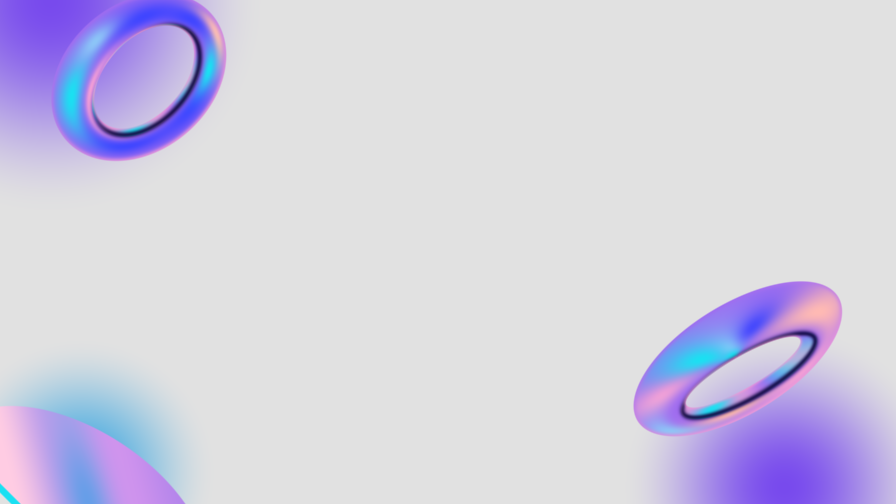
This background is drawn by a Shadertoy shader. Its source:

```glsl
// Two iridescent glass rings and a tilted disc over soft glows on pale grey.

struct Ellipse { vec2 centre; vec2 radii; float tilt; };   // tilt in degrees

// Shapes, in units of the canvas height
const Ellipse RING_A = Ellipse(vec2(0.2755, 0.847), vec2(0.191, 0.146), 40.5);
const Ellipse LIP_A  = Ellipse(vec2(0.291, 0.841), vec2(0.131, 0.084), 47.0);
const Ellipse HOLE_A = Ellipse(vec2(0.286, 0.847), vec2(0.121, 0.075), 47.0);
const Ellipse RING_B = Ellipse(vec2(1.464, 0.288), vec2(0.234, 0.108), 31.8);
const Ellipse LIP_B  = Ellipse(vec2(1.486, 0.255), vec2(0.153, 0.046), 30.0);
const Ellipse HOLE_B = Ellipse(vec2(1.4745, 0.2616), vec2(0.130, 0.031), 30.0);
const Ellipse DISC   = Ellipse(vec2(0.150, -0.0185), vec2(0.295, 0.166), -33.2);

// Glows: centre, radius
const vec3 GLOW_TOP   = vec3(0.10, 1.00, 0.43);
const vec3 GLOW_RIGHT = vec3(1.556, 0.032, 0.325);
const vec3 GLOW_LEFT  = vec3(0.162, 0.062, 0.27);

const vec3 PAPER  = vec3(0.882);
const vec3 PURPLE = vec3(0.47, 0.29, 0.93);
const vec3 AZURE  = vec3(0.25, 0.66, 0.88);
const vec3 CYAN   = vec3(0.10, 0.88, 0.95);
const vec3 BLUE   = vec3(0.25, 0.27, 1.00);
const vec3 VIOLET = vec3(0.62, 0.42, 0.94);
const vec3 PINK   = vec3(0.95, 0.62, 0.84);
const vec3 PEACH  = vec3(1.00, 0.73, 0.70);
const vec3 NAVY   = vec3(0.07, 0.04, 0.27);
const vec3 SKY    = vec3(0.55, 0.77, 0.97);
const vec3 FILM[6] = vec3[6](CYAN, BLUE, VIOLET, PINK, PEACH, SKY);

// Reflections: angle, depth across the tube, and the spread of each
const int STREAKS = 9;
const vec4 STREAKS_A[STREAKS] = vec4[STREAKS](
    vec4(53, 0.50, 40, 0.38), vec4(10, 0.55, 25, 0.40), vec4(-135, 0.48, 48, 0.33),
    vec4(-75, 0.45, 30, 0.40), vec4(149, 0.36, 38, 0.26), vec4(98, 0.32, 20, 0.20),
    vec4(-16, 0.16, 26, 0.18), vec4(-42, 0.50, 20, 0.28), vec4(150, 0.88, 55, 0.13));
const int TINTS_A[STREAKS] = int[STREAKS](1, 1, 1, 1, 0, 5, 4, 0, 3);
const vec4 STREAKS_B[STREAKS] = vec4[STREAKS](
    vec4(91, 0.60, 32, 0.40), vec4(128, 0.45, 26, 0.42), vec4(52, 0.42, 24, 0.26),
    vec4(-4, 0.30, 32, 0.50), vec4(168, 0.30, 18, 0.40), vec4(-149, 0.15, 26, 0.30),
    vec4(-64, 0.25, 32, 0.45), vec4(100, 0.90, 36, 0.18), vec4(-110, 0.60, 24, 0.40));
const int TINTS_B[STREAKS] = int[STREAKS](5, 0, 1, 4, 3, 5, 3, 0, 4);

// Position in the ellipse's own frame, where its edge has length 1
vec2 toUnit(vec2 p, Ellipse e) {
    float a = radians(e.tilt);
    vec2 d = p - e.centre;
    return vec2(d.x * cos(a) + d.y * sin(a), d.y * cos(a) - d.x * sin(a)) / e.radii;
}

float ellipseDistance(vec2 p, Ellipse e) {
    vec2 q = toUnit(p, e);
    float k = length(q);
    return k * (k - 1.0) / max(length(q / e.radii), 1e-4);
}

float cover(float dist) {
    float pixel = 1.0 / iResolution.y;
    return 1.0 - smoothstep(-pixel, pixel, dist);
}

float glow(vec2 p, vec3 g) {
    return 1.0 - smoothstep(0.0, 1.0, length(p - g.xy) / g.z);
}

float bump(float x, float width) { return exp(-x * x / (width * width)); }

vec3 drawRing(vec3 back, vec2 p, Ellipse rim, Ellipse lip, Ellipse hole,
              vec4 streaks[STREAKS], int tints[STREAKS]) {
    vec2 q = toUnit(p, rim);
    float angle = degrees(atan(q.y, q.x + 1e-5));
    float outside = max(1.0 - length(q), 0.0);
    float inside = max(length(toUnit(p, lip)) - 1.0, 0.0);
    float depth = outside / (outside + inside + 1e-4);

    // Tube
    vec3 col = VIOLET;
    for (int i = 0; i < STREAKS; i++) {
        vec4 s = streaks[i];
        float turn = mod(angle - s.x + 180.0, 360.0) - 180.0;
        col = mix(col, FILM[tints[i]], bump(turn, s.z) * bump(depth - s.y, s.w));
    }
    float rimDist = ellipseDistance(p, rim), lipDist = ellipseDistance(p, lip);
    col = mix(col, mix(VIOLET, PINK, 0.5 - 0.5 * q.y), 0.8 * bump(rimDist, 0.006));

    // Inner wall with a dark crease
    float wave = radians(angle) * 5.0;
    vec3 wall = mix(mix(VIOLET, CYAN, 0.5 + 0.5 * sin(wave)), PINK, 0.35 + 0.35 * cos(wave * 1.4));
    col = mix(col, wall, cover(lipDist));
    col = mix(col, NAVY, 0.9 * bump(lipDist + 0.003, 0.006) * smoothstep(0.6, -0.2, q.y - q.x * 0.4));

    // Opening
    float holeDist = ellipseDistance(p, hole);
    col = mix(col, PINK, 0.6 * bump(holeDist, 0.004));
    return mix(back, mix(col, back, cover(holeDist)), cover(rimDist));
}

vec3 drawDisc(vec3 back, vec2 p) {
    float x = p.x + 0.25 * p.y;
    vec3 col = mix(vec3(1.0, 0.80, 0.89), vec3(0.76, 0.62, 0.92), smoothstep(0.03, 0.14, x));
    col = mix(col, vec3(0.82, 0.58, 0.93), smoothstep(0.17, 0.25, x));
    col = mix(col, vec3(0.70, 0.52, 0.92), smoothstep(0.25, 0.38, x));
    col = mix(col, vec3(0.40, 0.62, 0.91), bump(x - 0.175, 0.045) * (1.0 - 0.7 * smoothstep(0.0, 0.19, p.y)));
    float corner = (p.x + p.y - 0.041) * 0.707;
    col = mix(col, CYAN, cover(corner));
    col = mix(col, PAPER, cover(corner + 0.013));
    return mix(back, col, cover(ellipseDistance(p, DISC)));
}

void mainImage(out vec4 fragColor, in vec2 fragCoord) {
    vec2 p = fragCoord / iResolution.y;
    vec3 col = mix(PAPER, PURPLE, glow(p, GLOW_TOP));
    col = mix(col, PURPLE, glow(p, GLOW_RIGHT));
    col = mix(col, AZURE, glow(p, GLOW_LEFT));
    col = drawDisc(col, p);
    col = drawRing(col, p, RING_A, LIP_A, HOLE_A, STREAKS_A, TINTS_A);
    col = drawRing(col, p, RING_B, LIP_B, HOLE_B, STREAKS_B, TINTS_B);
    fragColor = vec4(col, 1.0);
}
```
